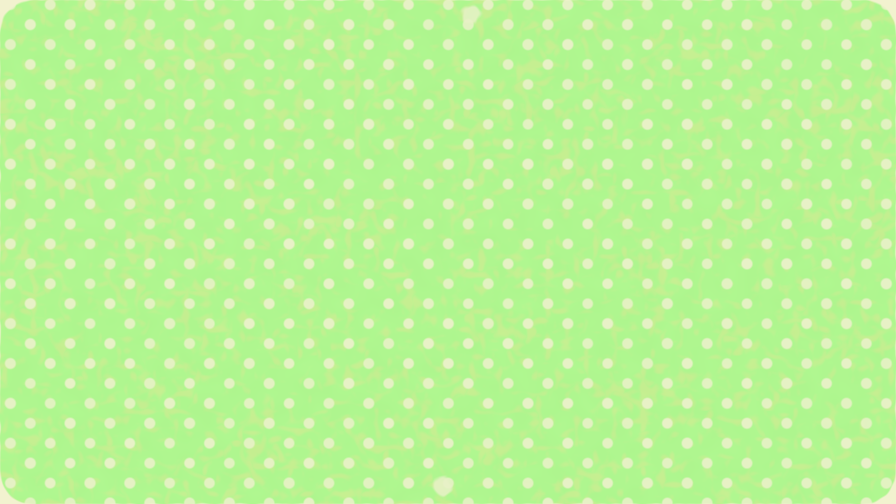
This pattern is drawn by a Shadertoy shader. Its source:

```glsl
// Staggered cream polka dots on mottled mint green, with worn corners and two pale scuffs.

// Lengths are fractions of the canvas height, measured from its centre.
const vec2  PITCH         = vec2(0.0790, 0.0791);
const vec2  LATTICE_START = vec2(-0.8683, 0.4907);
const float DOT_RADIUS    = 0.0107;
const float DOT_SOFTNESS  = 0.0024;
const float DOT_WOBBLE    = 0.0007;
const float CORNER_RADIUS = 0.065;
const float MOTTLE_SCALE  = 46.0;
const float CLUSTER_SCALE = 9.0;

const vec3 MINT   = vec3(0.685, 0.965, 0.560);
const vec3 YELLOW = vec3(0.795, 0.930, 0.570);
const vec3 CREAM  = vec3(0.910, 0.945, 0.780);
const vec3 PAPER  = vec3(0.950, 0.950, 0.810);

// Scuffs: centre x, centre y, radius
const vec3 SCUFFS[2] = vec3[2](vec3(0.046, 0.472, 0.018), vec3(-0.012, -0.465, 0.018));

vec2 hash22(vec2 cell) {
    vec3 h = fract(cell.xyx * vec3(0.1031, 0.1030, 0.0973));
    h += dot(h, h.yzx + 33.33);
    return fract((h.xx + h.yz) * h.zy);
}

float cornerGradient(vec2 cell, vec2 offset) {
    float angle = 6.28318 * hash22(cell + 200.0).x;
    return dot(vec2(cos(angle), sin(angle)), offset);
}

float gradientNoise(vec2 p) {
    vec2 i = floor(p), f = p - i;
    vec2 u = f * f * f * (f * (f * 6.0 - 15.0) + 10.0);
    vec2 e = vec2(1.0, 0.0);
    return mix(mix(cornerGradient(i, f), cornerGradient(i + e, f - e), u.x),
               mix(cornerGradient(i + e.yx, f - e.yx), cornerGradient(i + 1.0, f - 1.0), u.x), u.y);
}

// Offset from the nearest lattice point; also returns that point's index
vec2 latticeOffset(vec2 p, float shift, out vec2 index) {
    vec2 g = (p - LATTICE_START) / PITCH - shift;
    index = floor(g + 0.5);
    vec2 offset = (g - index) * PITCH;
    index += shift;
    return offset;
}

float coverage(float distance, float softness) {
    float w = max(softness, 0.75 / iResolution.y);
    return 1.0 - smoothstep(-w, w, distance);
}

// Small yellow streaks gathered into loose clusters
float mottle(vec2 p) {
    float cluster = gradientNoise(p * CLUSTER_SCALE);
    float upright = gradientNoise(p * MOTTLE_SCALE * vec2(1.15, 0.75));
    float level   = gradientNoise(p * MOTTLE_SCALE * vec2(0.7, 1.2) + 37.0);
    return smoothstep(0.08, 0.55, max(upright, level) + 0.35 * cluster);
}

float dots(vec2 p) {
    float mask = 0.0;
    for (int i = 0; i < 2; i++) {
        vec2 index;
        vec2 offset = latticeOffset(p, 0.5 * float(i), index);
        vec2 vary = hash22(index * 2.0 + 100.0);
        float radius = DOT_RADIUS + DOT_WOBBLE * (vary.x - 0.5);
        float strength = mix(0.88, 1.0, vary.y);
        mask = max(mask, strength * coverage(length(offset) - radius, DOT_SOFTNESS));
    }
    return mask;
}

float scuffs(vec2 p) {
    float mask = 0.0;
    for (int i = 0; i < 2; i++) {
        float ragged = 0.006 * gradientNoise(p * 60.0);
        float d = length(p - SCUFFS[i].xy) - SCUFFS[i].z + ragged;
        mask = max(mask, 0.85 * coverage(d, 0.004));
    }
    return mask;
}

float wornCorners(vec2 p, vec2 halfSize) {
    vec2 inset = max(abs(p) - halfSize + CORNER_RADIUS, 0.0);
    float ragged = 0.003 * gradientNoise(p * 40.0);
    return coverage(CORNER_RADIUS - length(inset) + ragged, 0.0025);
}

void mainImage(out vec4 fragColor, in vec2 fragCoord) {
    vec2 halfSize = 0.5 * iResolution.xy / iResolution.y;
    vec2 p = fragCoord / iResolution.y - halfSize;

    vec3 color = mix(MINT, YELLOW, 0.8 * mottle(p));
    color += 0.008 * gradientNoise(p * 24.0);

    // Printed dots, then the worn areas over them
    color = mix(color, CREAM, dots(p));
    color = mix(color, CREAM, scuffs(p));
    color = mix(color, PAPER, wornCorners(p, halfSize));

    fragColor = vec4(color, 1.0);
}
```
